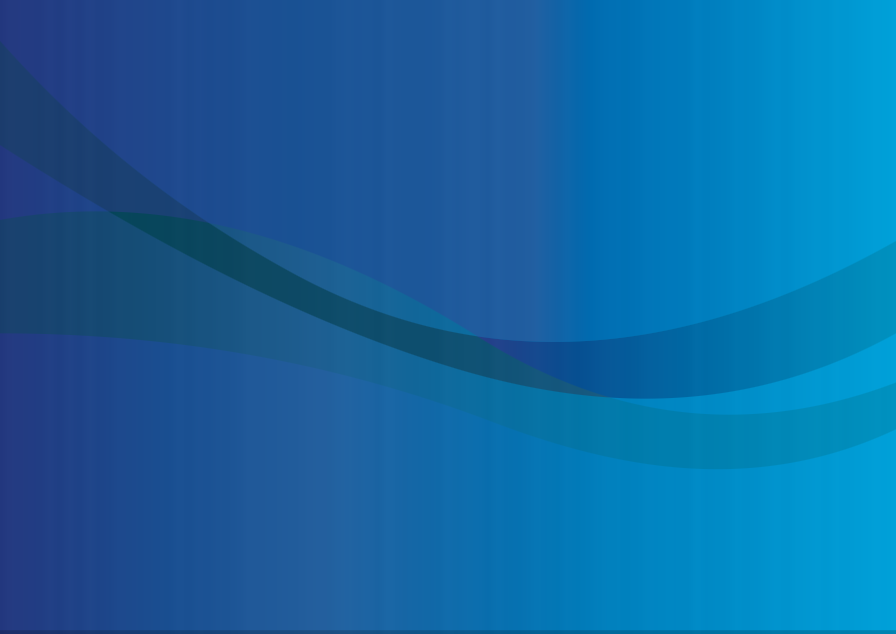
This background is drawn by a Shadertoy shader. Its source:

```glsl
#define STRIP_COUNT 90.0
#define STRIP_GAIN 0.012
#define FLOOR_HEIGHT 0.006
#define FLOOR_SHADE 0.18

// Colour ramps: rgb and horizontal position of each stop
const vec4 upperSky[6] = vec4[6](
    vec4(0.14, 0.22, 0.50, 0.0), vec4(0.12, 0.29, 0.56, 0.20),
    vec4(0.10, 0.32, 0.58, 0.33), vec4(0.13, 0.37, 0.63, 0.595),
    vec4(0.00, 0.42, 0.69, 0.66), vec4(0.00, 0.63, 0.85, 1.0));
const vec4 lowerSky[6] = vec4[6](
    vec4(0.14, 0.22, 0.50, 0.0), vec4(0.10, 0.31, 0.57, 0.19),
    vec4(0.14, 0.375, 0.62, 0.36), vec4(0.03, 0.44, 0.69, 0.56),
    vec4(0.00, 0.50, 0.74, 0.68), vec4(0.00, 0.63, 0.85, 1.0));
const vec4 steepRibbon[6] = vec4[6](
    vec4(0.11, 0.24, 0.43, 0.0), vec4(0.10, 0.26, 0.46, 0.23),
    vec4(0.15, 0.25, 0.54, 0.54), vec4(0.03, 0.31, 0.57, 0.64),
    vec4(0.00, 0.42, 0.65, 0.78), vec4(0.00, 0.57, 0.75, 1.0));
const vec4 gentleRibbon[6] = vec4[6](
    vec4(0.10, 0.25, 0.43, 0.0), vec4(0.08, 0.30, 0.46, 0.15),
    vec4(0.12, 0.37, 0.57, 0.35), vec4(0.04, 0.43, 0.63, 0.54),
    vec4(0.00, 0.48, 0.67, 0.70), vec4(0.00, 0.57, 0.75, 1.0));
const vec4 overlap[6] = vec4[6](
    vec4(0.02, 0.27, 0.35, 0.12), vec4(0.05, 0.28, 0.38, 0.27),
    vec4(0.055, 0.30, 0.42, 0.40), vec4(0.06, 0.32, 0.455, 0.53),
    vec4(0.08, 0.34, 0.49, 0.61), vec4(0.10, 0.36, 0.51, 0.70));

vec3 ramp(float x, vec4 stops[6]) {
    vec3 color = stops[0].rgb;
    for (int i = 1; i < 6; i++) {
        float t = (x - stops[i - 1].w) / (stops[i].w - stops[i - 1].w);
        color = mix(color, stops[i].rgb, clamp(t, 0.0, 1.0));
    }
    return color;
}

// Cubic between two knots holding position, height and slope
float hermite(float x, vec3 a, vec3 b) {
    float span = b.x - a.x;
    float t = (x - a.x) / span;
    float s = 1.0 - t;
    return mix(a.y, b.y, t * t * (3.0 - 2.0 * t))
         + span * t * s * (s * a.z - t * b.z);
}

float edge(float x, vec3 left, vec3 middle, vec3 right) {
    return x < middle.x ? hermite(x, left, middle) : hermite(x, middle, right);
}

float coverage(float d) {
    return clamp(d / max(fwidth(d), 1e-5) + 0.5, 0.0, 1.0);
}

float hash(float n) {
    n = fract(n * 0.1031);
    n *= n + 33.33;
    return fract(n * (n + n));
}

void mainImage(out vec4 fragColor, in vec2 fragCoord) {
    vec2 p = fragCoord / iResolution.xy;

    // Ribbon outlines
    float steepTop = edge(p.x, vec3(0.0, 0.9354, -1.587),
        vec3(0.3255, 0.5701, -0.772), vec3(1.0, 0.6199, 0.7935));
    float steepBase = edge(p.x, vec3(0.0, 0.7712, -0.907),
        vec3(0.5, 0.4225, -0.439), vec3(1.0, 0.4742, 0.779));
    float gentleTop = edge(p.x, vec3(0.0, 0.6531, 0.255),
        vec3(0.5339, 0.4686, -0.893), vec3(1.0, 0.3967, 0.538));
    float gentleBase = edge(p.x, vec3(0.0, 0.4742, 0.0),
        vec3(0.5508, 0.3339, -0.538), vec3(1.0, 0.3229, 0.666));

    float aboveSteep = coverage(p.y - steepTop);
    float inSteep = coverage(p.y - steepBase) * (1.0 - aboveSteep);
    float inGentle = coverage(p.y - gentleBase) * coverage(gentleTop - p.y);

    // Sky and translucent ribbons
    vec3 sky = mix(ramp(p.x, lowerSky), ramp(p.x, upperSky), aboveSteep);
    vec3 plain = mix(sky, ramp(p.x, steepRibbon), inSteep);
    vec3 tinted = mix(ramp(p.x, gentleRibbon), ramp(p.x, overlap), inSteep);
    vec3 color = mix(plain, tinted, inGentle);

    // Faint vertical strips
    float strip = p.x * STRIP_COUNT;
    float blend = smoothstep(0.0, 1.0, fract(strip));
    float tone = mix(hash(floor(strip)), hash(floor(strip) + 1.0), blend);
    color += STRIP_GAIN * (tone - 0.5);

    // Thin shade along the floor
    color *= 1.0 - FLOOR_SHADE * coverage(FLOOR_HEIGHT - p.y);
    fragColor = vec4(clamp(color, 0.0, 1.0), 1.0);
}
```
